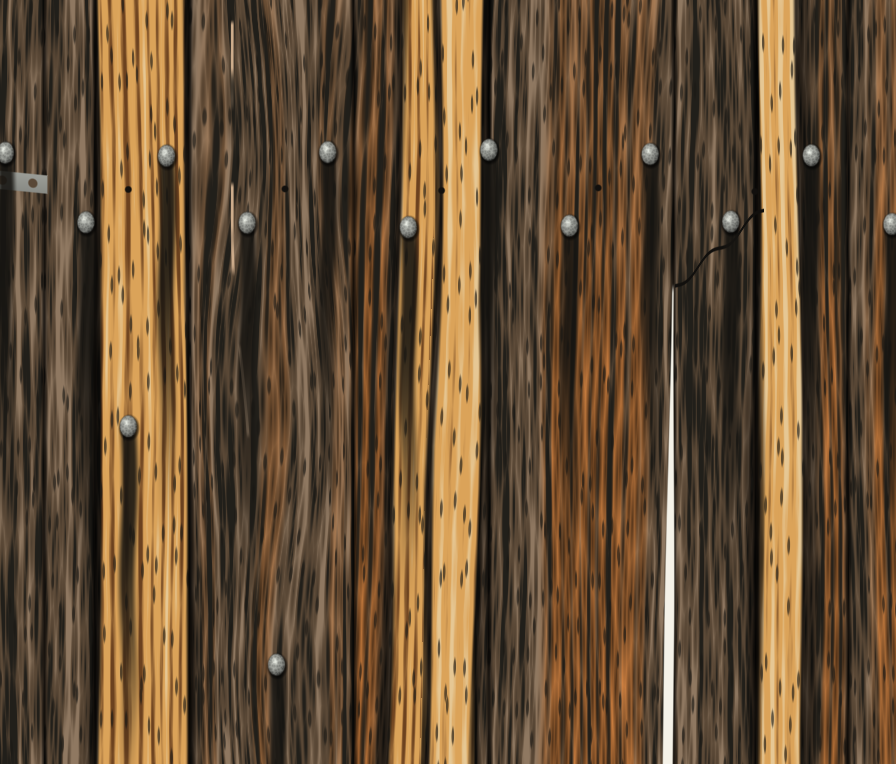
A WebGL 1 fragment shader for this texture:

```glsl
precision highp float;
uniform vec2 u_resolution;

// Palette
const vec3 CHAR = vec3(0.13, 0.12, 0.10);
const vec3 BARK = vec3(0.35, 0.28, 0.21);
const vec3 GREY = vec3(0.56, 0.47, 0.38);
const vec3 RUST = vec3(0.56, 0.34, 0.16);
const vec3 AMBER = vec3(0.86, 0.64, 0.35);
const vec3 PALE = vec3(0.90, 0.78, 0.58);
const vec3 METAL = vec3(0.76, 0.77, 0.74);
const vec3 DAYLIGHT = vec3(0.96, 0.95, 0.91);

// Layout, in canvas heights
const vec4 EDGES_LEFT = vec4(0.058, 0.125, 0.248, 0.463);
const vec4 EDGES_RIGHT = vec4(0.640, 0.882, 0.990, 1.110);
const vec4 AMBER_AT = vec4(0.185, 0.540, 0.598, 1.020);
const vec4 AMBER_HALF = vec4(0.056, 0.020, 0.027, 0.027);
const vec4 RUST_AT = vec4(0.485, 0.785, 1.085, 1.165);
const vec4 RUST_HALF = vec4(0.021, 0.068, 0.014, 0.022);
const vec2 NAIL_SIZE = vec2(0.0112, 0.0142);
const float NAIL_STEP = 0.1055;
const float RING_FREQ = 430.0;
const vec2 STREAK_FREQ = vec2(62.0, 1.7);
const vec2 FIBRE_FREQ = vec2(185.0, 10.0);
const vec2 FLECK_FREQ = vec2(70.0, 11.0);

vec2 hash2(vec2 p) {
  return fract(sin(vec2(dot(p, vec2(127.1, 311.7)), dot(p, vec2(269.5, 183.3)))) * 43758.5);
}

// Cellular noise: distance to the nearest scattered point
float cells(vec2 p) {
  vec2 base = floor(p);
  float nearest = 2.0;
  for (int j = -1; j <= 1; j++)
    for (int i = -1; i <= 1; i++) {
      vec2 cell = base + vec2(float(i), float(j));
      nearest = min(nearest, length(cell + hash2(cell) - p));
    }
  return nearest;
}

float maxOf(vec4 v) { return max(max(v.x, v.y), max(v.z, v.w)); }

float strips(float x, vec4 at, vec4 halfWidth, float soft) {
  return maxOf(1.0 - smoothstep(halfWidth - soft, halfWidth + soft, abs(vec4(x) - at)));
}

float seams(float x, float width) {
  vec4 d = min(abs(EDGES_LEFT - x), abs(EDGES_RIGHT - x));
  return maxOf(1.0 - smoothstep(0.0, width, d));
}

vec3 wood(vec2 p) {
  float board = dot(step(EDGES_LEFT, vec4(p.x)) + step(EDGES_RIGHT, vec4(p.x)), vec4(1.0));
  float knotty = 1.0 - smoothstep(0.06, 0.13, abs(p.x - 0.36));
  float lean = step(0.463, p.x) * (1.0 - step(0.882, p.x));

  // Grain wanders along the board
  float wander = 0.004 * sin(3.1 * p.y + 9.0 * p.x + board) + 0.002 * sin(8.3 * p.y + 31.0 * p.x);
  wander += knotty * (0.012 * sin(5.2 * p.y + 22.0 * p.x) + 0.004 * sin(13.0 * p.y - 18.0 * p.x));
  float g = p.x + wander + lean * 0.018 * (0.6 - p.y);
  float ring = 0.5 + 0.5 * sin(g * RING_FREQ + 2.0 * sin(g * 57.0) + board * 1.7);
  float streak = cells(vec2(g, p.y) * STREAK_FREQ + board * 7.0);
  float fibre = cells(vec2(g, p.y) * FIBRE_FREQ);
  float burn = 0.6 * sin(g * 41.0 + 1.0) + 0.5 * sin(g * 97.0 + 1.3 * sin(p.y * 2.1 + board));

  // Weathered grey and char
  float tone = 0.42 * streak + 0.42 * fibre + 0.18 * ring - 0.09 * burn;
  vec3 color = mix(CHAR, BARK, smoothstep(0.26, 0.48, tone));
  color = mix(color, GREY, smoothstep(0.47, 0.72, tone));

  // Rust and amber heartwood with charred margins
  float rust = strips(g, RUST_AT, RUST_HALF, 0.012) + 0.5 * knotty * smoothstep(0.3, 0.9, sin(g * 75.0));
  rust *= smoothstep(0.15, 0.6, 0.5 * ring + 0.6 * streak) * mix(1.0, 0.45, smoothstep(0.4, 1.0, p.y));
  color = mix(color, RUST * (0.6 + 0.85 * fibre), clamp(rust, 0.0, 0.9));
  float ragged = g + 0.012 * (streak - 0.45);
  color *= 1.0 - 0.65 * strips(ragged, AMBER_AT, AMBER_HALF + 0.012, 0.009);
  float amber = strips(ragged, AMBER_AT, AMBER_HALF, 0.004);
  float glow = 0.5 * ring + 0.45 * streak + 0.3 * fibre + 0.22 * step(0.56, g);
  vec3 heart = mix(RUST * 0.75, AMBER, smoothstep(0.18, 0.62, glow));
  heart = mix(heart, PALE, smoothstep(0.78, 1.1, glow));
  color = mix(color, heart, amber);

  // Short dark flecks, then gaps between boards
  float fleck = 1.0 - smoothstep(0.07, 0.17, cells(vec2(g, p.y) * FLECK_FREQ));
  color = mix(color, CHAR * 0.8, 0.65 * fleck);
  return color * (1.0 - 0.75 * seams(p.x, 0.006));
}

vec2 nailCentre(float i) {
  float stray = i - 12.0;
  if (stray > -0.5) return vec2(0.168 + 0.194 * stray, 0.442 - 0.312 * stray);
  return vec2(0.007 + NAIL_STEP * i, mix(0.800, 0.706, mod(i, 2.0)) + 0.004 * sin(i * 2.3));
}

void main() {
  vec2 p = gl_FragCoord.xy / u_resolution.y;
  float px = 1.0 / u_resolution.y;
  vec3 color = wood(p);

  // Daylight through the split, a pale slit and a slanted crack
  float gap = 0.0055 * smoothstep(0.63, 0.15, p.y) + 0.001;
  float split = 1.0 - smoothstep(gap - px, gap + px, abs(p.x - 0.874 - 0.011 * p.y));
  color = mix(color, DAYLIGHT, split * (1.0 - smoothstep(0.615, 0.63, p.y)));
  float slit = abs(p.x - 0.328 + 0.024 * smoothstep(0.35, 0.7, p.y));
  float broken = smoothstep(0.1, 0.6, sin(p.y * 29.0) + 0.5 * sin(p.y * 61.0)) * step(0.34, p.y);
  color = mix(color, GREY * 1.45, broken * (1.0 - smoothstep(0.0008, 0.0008 + 1.5 * px, slit)));
  float crack = abs(p.y - 0.625 - 0.86 * (p.x - 0.884) - 0.006 * sin(p.x * 110.0));
  float span = step(0.884, p.x) * step(p.x, 1.0);
  color = mix(color, CHAR * 0.5, span * (1.0 - smoothstep(0.001, 0.001 + 2.0 * px, crack)));

  // Bracket plate
  vec2 q = p - vec2(0.015, 0.763);
  q.y += 0.1 * q.x;
  vec2 side = abs(q) - vec2(0.047, 0.012);
  color = mix(color, METAL * (0.75 + 4.0 * q.y), 1.0 - smoothstep(-px, px, max(side.x, side.y)));
  float screw = length(vec2(abs(q.x - 0.008) - 0.02, q.y));
  color = mix(color, BARK, 1.0 - smoothstep(0.006 - px, 0.006 + px, screw));

  // Stains, small pins and domed nails
  for (int i = 0; i < 14; i++) {
    vec2 d = p - nailCentre(float(i));
    float stain = 1.0 - smoothstep(0.005, 0.015, abs(d.x + 0.002 * sin(d.y * 23.0)));
    stain *= smoothstep(-0.52, -0.12, d.y) * (1.0 - smoothstep(-0.01, 0.012, d.y));
    color = mix(color, CHAR * 0.65, 0.88 * stain);
  }
  for (int i = 0; i < 14; i++) {
    float n = float(i);
    vec2 d = p - nailCentre(n);
    float pin = length(p - vec2(0.168 + 0.205 * n, 0.752 + 0.005 * sin(n * 3.0)));
    color = mix(color, CHAR * 0.5, 1.0 - smoothstep(0.003, 0.003 + 2.0 * px, pin));
    float shadow = length((d + vec2(-0.001, 0.002)) / NAIL_SIZE);
    color *= 1.0 - 0.6 * (1.0 - smoothstep(0.95, 1.35, shadow));
    vec2 dome = d / NAIL_SIZE;
    float r = length(dome);
    float light = 0.8 + 0.22 * dot(dome, vec2(-0.5, 0.7)) - 0.32 * r * r * r;
    light += 0.3 * (1.0 - smoothstep(0.0, 0.5, length(dome - vec2(-0.2, 0.3))));
    light += 0.25 * (cells(d * 260.0 + n * 9.0) - 0.45);
    float edge = px / NAIL_SIZE.x;
    color = mix(color, METAL * light, 1.0 - smoothstep(1.0 - edge, 1.0 + edge, r));
  }
  gl_FragColor = vec4(clamp(color, 0.0, 1.0), 1.0);
}
```
